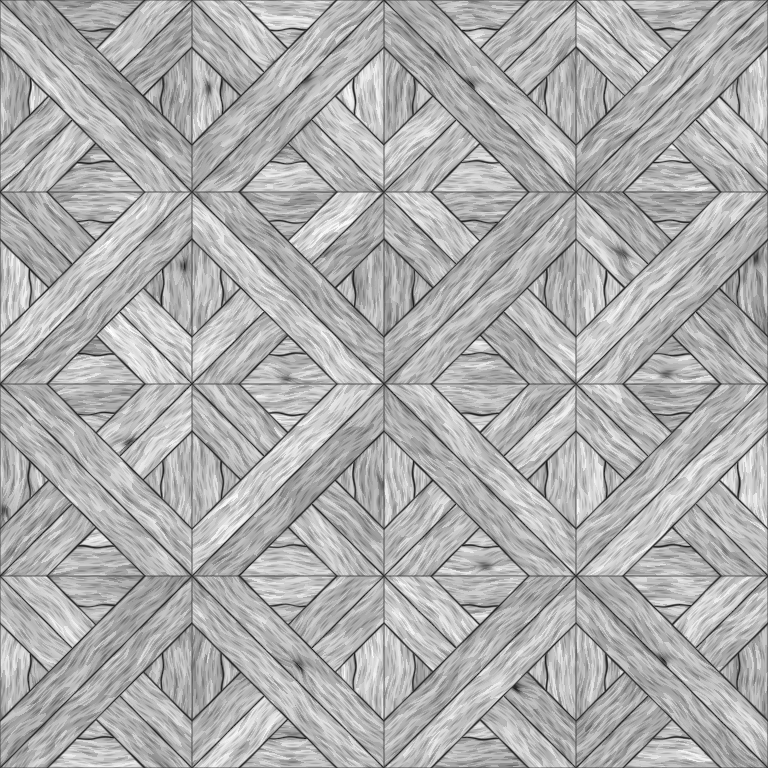
Write a WebGL 2 fragment shader that draws this texture.

```glsl
#version 300 es
precision highp float;
// Grey wood parquet: four by four tiles of crossed diagonal planks with grain, knots and dark joints.
uniform vec2 u_resolution;
out vec4 fragColor;

float hash(vec2 p) {
  return fract(sin(dot(p, vec2(127.1, 311.7))) * 43758.5);
}

// Cellular noise: x = distance to the nearest point, y = random value of its cell
vec2 cells(vec2 p) {
  vec2 base = floor(p), nearest = vec2(9.0, 0.0);
  for (int j = -1; j <= 1; j++)
    for (int i = -1; i <= 1; i++) {
      vec2 cell = base + vec2(i, j);
      vec2 point = cell + vec2(hash(cell), hash(cell + 51.3));
      float d = distance(p, point);
      if (d < nearest.x) nearest = vec2(d, hash(cell + 17.9));
    }
  return nearest;
}

// Wood brightness; g = position along and across the plank in canvas units
float wood(vec2 g, float seed) {
  float seed2 = fract(seed * 57.31), seed3 = fract(seed * 91.73);

  // Occasional knot, which pushes the grain aside
  vec2 k = g - vec2((seed2 - 0.5) * 0.16, (seed3 - 0.5) * 0.05);
  float knotted = step(0.72, fract(seed * 23.17));
  float knot = knotted * exp(-dot(k * vec2(110.0, 210.0), k * vec2(110.0, 210.0)));
  float bend = knotted * exp(-dot(k * 55.0, k * 55.0));
  g.y += 0.007 * bend * sign(k.y);

  // Growth rings: wavy lines, arched on some planks
  float wave = 0.004 * sin(g.x * 31.0 + seed * 40.0) + 0.0015 * sin(g.x * 83.0 + seed2 * 30.0);
  float arch = step(0.6, seed3) * 1.6 * g.x * g.x;
  float across = g.y + wave + arch;
  float rings = sin(across * 520.0 + seed * 20.0 + 2.0 * sin(across * 130.0));

  // Broad stains, fine fibres and short dark pores
  vec2 w = vec2(g.x, g.y + wave) + vec2(seed, seed2) * 3.0;
  float stain = sin(w.x * 27.0 + 2.0 * sin(w.y * 60.0)) * sin(w.y * 95.0 + w.x * 14.0);
  vec2 fibre = cells(w * vec2(34.0, 230.0));
  vec2 streak = cells(w * vec2(13.0, 105.0) + 7.0);
  float pore = 1.0 - smoothstep(0.08, 0.38, fibre.x);

  float tone = 0.75 + 0.17 * (seed - 0.5) + 0.035 * stain + 0.03 * rings;
  tone += 0.19 * (fibre.y - 0.5) + 0.1 * (streak.y - 0.5);
  return tone - 0.13 * pore - 0.38 * knot - 0.06 * bend;
}

// Antialiased line coverage
float line(float d, float halfWidth, float pixel) {
  return 1.0 - smoothstep(halfWidth - pixel, halfWidth + pixel, d);
}

void main() {
  const float TILES = 4.0;
  const float BAND = 0.245;
  const float ROOT_HALF = 0.7071;
  vec2 uv = gl_FragCoord.xy / u_resolution;
  float pixel = 1.0 / min(u_resolution.x, u_resolution.y);
  vec2 tile = floor(uv * TILES);
  vec2 p = fract(uv * TILES);

  // Mirror alternate tiles; one tile breaks the rhythm
  bool mirrored = mod(tile.x + tile.y, 2.0) > 0.5 && tile != vec2(3.0, 2.0);
  if (mirrored) p.x = 1.0 - p.x;

  vec2 q = p - 0.5;
  float u = q.x - q.y, v = q.x + q.y;
  float edge = 0.5 - max(abs(q.x), abs(q.y));
  float id, joint;
  float jointWidth = 0.0009;
  vec2 g;

  if (abs(u) < BAND) {
    // Pair of long planks on top
    id = step(0.0, u);
    g = vec2(v, u) * ROOT_HALF;
    joint = min(abs(u), BAND - abs(u)) * ROOT_HALF;
  } else if (abs(v) < BAND) {
    // Crossing pair, interrupted by the long planks
    id = 2.0 + step(0.0, v) + 2.0 * step(0.0, u);
    g = vec2(u, v) * ROOT_HALF;
    joint = min(min(abs(v), BAND - abs(v)), abs(u) - BAND) * ROOT_HALF;
  } else {
    // Triangle on each side, cut in two parallel to the tile edge
    bool upright = abs(q.x) > abs(q.y);
    g = upright ? q.yx : q;
    float side = step(0.0, g.y) + (upright ? 2.0 : 0.0);
    float phase = 40.0 * hash(tile + side * 3.7);
    float cut = edge - 0.155 - 0.005 * sin(g.x * 19.0 + phase) - 0.003 * sin(g.x * 47.0 + phase);
    id = 6.0 + side + 4.0 * step(0.0, cut);
    joint = min(abs(cut), min(abs(u), abs(v)) * ROOT_HALF - BAND * ROOT_HALF);
    g.y -= sign(g.y) * 0.42;
    jointWidth = 0.0012;
  }

  float seed = hash(tile * 3.1 + vec2(id * 1.7, id * 4.3));
  float tone = wood(g / TILES, seed);

  // Joints of uneven width, with a faint worn shadow beside them
  joint /= TILES;
  jointWidth *= 0.8 + 0.4 * sin(g.x * 23.0 + seed * 30.0) * sin(g.x * 9.0 + seed * 11.0);
  tone -= 0.08 * exp(-joint * 500.0);
  tone = mix(tone, 0.1, 0.95 * line(joint, jointWidth, pixel));
  tone = mix(tone, 0.2, 0.85 * line(edge / TILES, 0.0006, pixel));

  fragColor = vec4(vec3(clamp(tone, 0.0, 1.0)), 1.0);
}
```
